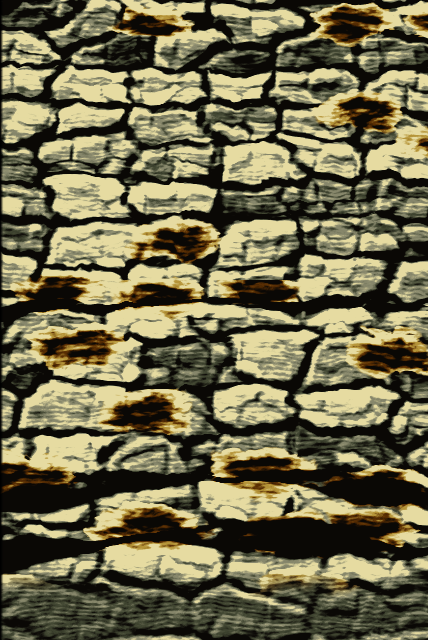
This texture is drawn by a Shadertoy shader. Its source:

```glsl
const vec3 BLACK = vec3(0.04, 0.03, 0.02);
const vec3 OLIVE = vec3(0.25, 0.27, 0.19);
const vec3 GREY  = vec3(0.53, 0.53, 0.42);
const vec3 CREAM = vec3(0.90, 0.86, 0.63);
const vec3 BROWN = vec3(0.35, 0.18, 0.01);
const vec3 GOLD  = vec3(0.71, 0.58, 0.22);

vec2 hash2(vec2 p) {
    vec3 q = fract(p.xyx * vec3(0.1031, 0.1030, 0.0973));
    q += dot(q, q.yzx + 33.33);
    return fract((q.xx + q.yz) * q.zy);
}

// Layered, rotated sines, roughly -1 to 1
float waves(vec2 p) {
    float sum = 0.0, amp = 0.5;
    for (int i = 0; i < 5; i++) {
        p = mat2(0.8, -0.6, 0.6, 0.8) * p * 1.7 + 0.6 * sin(p.yx * 1.3) + 1.7;
        sum += amp * sin(p.x) * sin(p.y);
        amp *= 0.62;
    }
    return sum;
}

// Boxy cellular noise: x = border distance, y = cell id, zw = offset from centre
vec4 cells(vec2 p) {
    vec2 base = floor(p), f = p - base, offset = vec2(0.0);
    float nearest = 8.0, second = 8.0, id = 0.0;
    for (int j = -1; j <= 1; j++)
    for (int i = -1; i <= 1; i++) {
        vec2 cell = vec2(i, j);
        vec2 r = f - cell - 0.18 - 0.64 * hash2(base + cell);
        float d = sqrt(sqrt(dot(r * r, r * r)));
        if (d < nearest) {
            second = nearest;
            nearest = d;
            offset = r;
            id = hash2(base + cell + 71.0).x;
        } else second = min(second, d);
    }
    return vec4(second - nearest, id, offset);
}

// Stone courses get finer towards the top
vec2 courses(vec2 p) {
    return vec2((p.x - 0.33) * (6.0 + 2.5 * p.y), p.y * (11.0 + 4.0 * p.y)) + 20.0;
}

float relief(vec2 p) {
    vec2 q = p + 0.013 * vec2(waves(p * 17.0), waves(p * 17.0 + 7.0));
    vec4 block = cells(courses(q));
    vec4 chip = cells(courses(q) * vec2(2.3, 2.0) + 3.0);
    float face = smoothstep(0.0, 0.2, block.x) * (0.3 + 0.7 * block.y);
    float chips = smoothstep(0.0, 0.25, chip.x) * chip.y;
    return face + 0.38 * chips + 0.17 * waves(p * vec2(28.0, 55.0));
}

// Long overhang: black gap with a lit lip just beneath it
float ledge(vec2 p, float height, float thickness, float bend) {
    float x = p.x - 0.36;
    float d = p.y - height + bend * x * x - 0.014 * waves(p * vec2(11.0, 8.0) + height * 40.0);
    float t = thickness * (0.75 + 0.5 * sin(p.x * 13.0 + height * 50.0));
    float gap = 1.0 - smoothstep(t * 0.7, t, abs(d));
    float lip = 1.0 - smoothstep(0.006, 0.014, abs(d + t + 0.012));
    return 0.35 * lip - 0.95 * gap;
}

vec3 ramp(float t, vec3 low, vec3 mid) {
    vec3 c = mix(BLACK, low, smoothstep(0.06, 0.30, t));
    c = mix(c, mid, smoothstep(0.28, 0.55, t));
    return mix(c, CREAM, smoothstep(0.56, 0.84, t));
}

void mainImage(out vec4 fragColor, in vec2 fragCoord) {
    vec2 p = fragCoord / iResolution.y;

    // Light from above: bright upper rims, black undersides
    float level = relief(p);
    float slope = level - relief(p + vec2(-0.004, 0.012));
    float tone = 0.40 + 0.95 * slope + 0.9 * (level - 0.58);

    // Broken rubble at the foot, dimmer stone at the top
    float rubble = 1.0 - smoothstep(0.07, 0.12, p.y + 0.025 * waves(p * 14.0));
    tone = mix(tone, 0.28 + 0.6 * slope, rubble);
    tone -= 0.14 * smoothstep(0.8, 1.0, p.y);

    // Amber hollows with pale rims
    vec2 q = p + 0.012 * vec2(waves(p * 21.0 + 3.0), waves(p * 21.0 + 9.0));
    vec4 hollow = cells(courses(q) * vec2(0.85, 0.8) + 9.0);
    float depth = 1.0 - length(hollow.zw / vec2(0.52, 0.43)) + 0.25 * waves(p * vec2(25.0, 60.0));
    float chosen = step(mix(0.5, 0.8, p.y), hollow.y) * (1.0 - rubble);
    float warm = chosen * smoothstep(0.0, 0.14, depth) * smoothstep(0.0, 0.12, hollow.x);
    float core = smoothstep(0.1, 0.6, depth - 0.35 * hollow.w);
    float streak = 0.16 * sin(p.y * 330.0 + 7.0 * waves(p * 9.0));
    tone = mix(tone, 0.92 - 0.86 * core + 0.4 * slope + streak, warm);

    // Deep horizontal gaps
    tone += ledge(p, 0.255, 0.020, 0.35);
    tone += ledge(p, 0.165, 0.026, 0.30);
    tone += ledge(p, 0.525, 0.009, 0.10);

    // Fine wavy bedding lines and grit, fading into shadow
    float bedding = sin(p.y * 850.0 + 9.0 * waves(p * 13.0));
    float grit = waves(p * vec2(110.0, 260.0));
    float lit = smoothstep(0.0, 0.4, tone);
    tone += mix(0.03, 0.09, lit) * bedding + mix(0.06, 0.16, lit) * grit;

    vec3 color = mix(ramp(tone, OLIVE, GREY), ramp(tone, BROWN, GOLD), warm);
    color *= smoothstep(0.0, 0.006, p.x);
    fragColor = vec4(color, 1.0);
}
```
